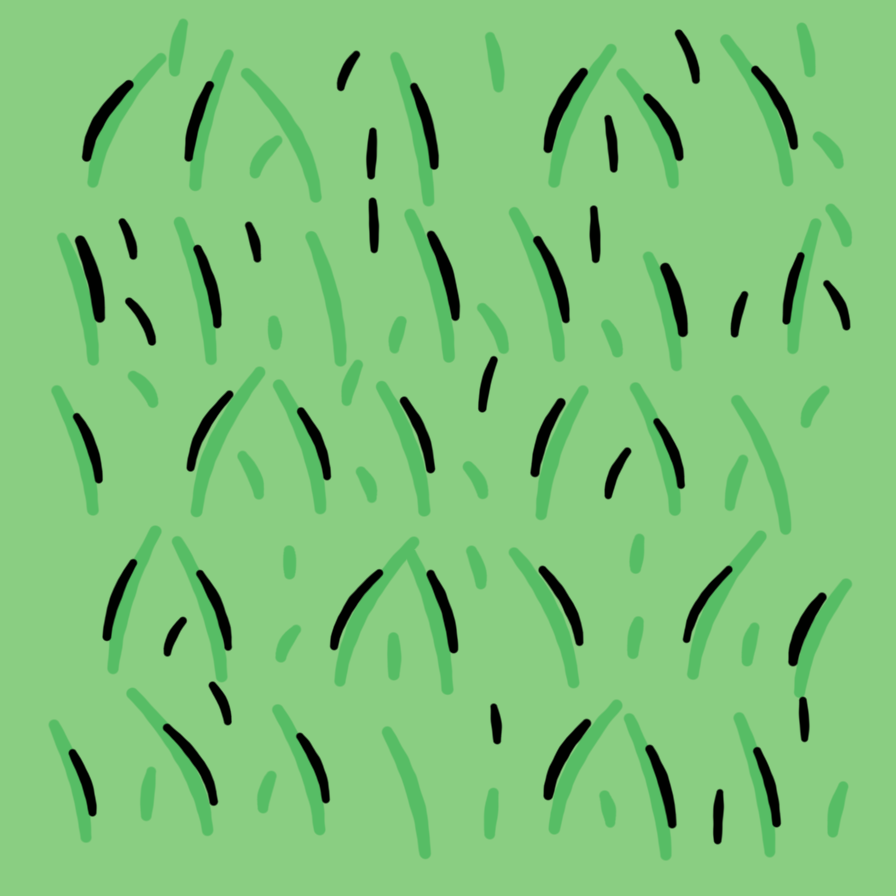
Reproduce this pattern procedurally as a WebGL 2 fragment shader.

```glsl
#version 300 es
precision highp float;
// Scattered curved grass blades with black ink accents on a flat light green field.

uniform vec2 u_resolution;
out vec4 outColor;

const vec3 FIELD = vec3(0.543, 0.806, 0.510);
const vec3 BLADE = vec3(0.342, 0.742, 0.395);
const vec3 INK = vec3(0.0, 0.004, 0.0);

const ivec2 GRID = ivec2(7, 5);
const vec2 CELL = vec2(0.130, 0.182);
const vec2 MARGIN = vec2(0.038, 0.045);
const int SEGMENTS = 8;

// Integer hash: three random values in 0..1 for a cell and a seed.
vec3 hash3(ivec2 cell, int seed) {
  uvec3 v = uvec3(ivec3(cell, seed) + 64) * 1664525u + 12345u;
  v += v.yzx * v.zxy;
  v ^= v >> 16u;
  v += v.yzx * v.zxy;
  return vec3(v >> 8u) / 16777216.0;
}

// Gradient noise, roughly -0.7..0.7.
float cornerSlope(ivec2 corner, vec2 offset) {
  float angle = 6.2832 * hash3(corner, 40).x;
  return dot(vec2(cos(angle), sin(angle)), offset);
}

float gradientNoise(vec2 p) {
  ivec2 i = ivec2(floor(p));
  vec2 f = fract(p);
  vec2 w = f * f * f * (f * (f * 6.0 - 15.0) + 10.0);
  float low = mix(cornerSlope(i, f), cornerSlope(i + ivec2(1, 0), f - vec2(1, 0)), w.x);
  float high = mix(cornerSlope(i + ivec2(0, 1), f - vec2(0, 1)),
                   cornerSlope(i + ivec2(1, 1), f - vec2(1, 1)), w.x);
  return mix(low, high, w.y);
}

// Signed distance to a tapered stroke that rises upright and bends to its tip.
float strokeDistance(vec2 p, vec2 root, vec2 reach, float radius) {
  float nearest = 1.0;
  vec2 a = vec2(0.0);
  p -= root;
  for (int i = 1; i <= SEGMENTS; i++) {
    float t = float(i) / float(SEGMENTS);
    vec2 b = vec2(reach.x * mix(t, t * t, 0.8), reach.y * t);
    vec2 ab = b - a;
    float k = clamp(dot(p - a, ab) / dot(ab, ab), 0.0, 1.0);
    float along = t - (1.0 - k) / float(SEGMENTS);
    float taper = mix(0.75, 1.0, sin(3.1416 * along));
    nearest = min(nearest, length(p - a - ab * k) - radius * taper);
    a = b;
  }
  return nearest;
}

// Root position of the tall blade in a cell.
vec2 bladeRoot(ivec2 cell) {
  vec3 h = hash3(cell, 1);
  float stagger = 0.012 * (float(cell.y & 1) * 2.0 - 1.0);
  return MARGIN + (vec2(cell) + vec2(0.5, 0.0)) * CELL
       + vec2(stagger + (h.x - 0.5) * 0.026, h.y * 0.03);
}

// Offset from root to tip; most blades lean left.
vec2 bladeReach(ivec2 cell) {
  vec3 h = hash3(cell, 2);
  float side = h.x < 0.58 ? -1.0 : 1.0;
  return vec2(side * mix(0.022, 0.085, h.y), mix(0.12, 0.165, h.z));
}

// Tall blade with an ink accent along its outer curve: x = green, y = ink.
vec2 tallBlade(vec2 p, ivec2 cell) {
  vec3 h = hash3(cell, 3);
  vec2 root = bladeRoot(cell);
  vec2 reach = bladeReach(cell);
  float green = strokeDistance(p, root, reach, 0.0084);
  vec2 inkRoot = root + vec2(-0.007 * sign(reach.x), reach.y * mix(0.2, 0.36, h.y));
  vec2 inkReach = reach * vec2(0.62, mix(0.5, 0.64, h.z));
  float ink = h.x < 0.82 ? strokeDistance(p, inkRoot, inkReach, mix(0.0052, 0.0082, h.z)) : 1.0;
  return vec2(green, ink);
}

// Short stroke in the gap right of a tall blade, at a given height: x = green, y = ink.
vec2 shortBlade(vec2 p, ivec2 cell, float level, float chance, float inkShare, int seed) {
  ivec2 next = cell + ivec2(1, 0);
  vec3 h = hash3(cell, seed);
  vec3 g = hash3(cell, seed + 1);
  vec2 reachA = bladeReach(cell), reachB = bladeReach(next);
  vec2 root = 0.5 * (bladeRoot(cell) + bladeRoot(next));
  root += vec2(0.5 * (reachA.x + reachB.x) * level * level, level * 0.15 + (g.x - 0.5) * 0.02);
  root.x = min(root.x, 0.945);
  float opening = CELL.x + (reachB.x - reachA.x) * level * level;
  if (h.x > chance || opening < 0.085) return vec2(1.0);
  vec2 reach = vec2((g.y - 0.5) * 0.052, mix(0.026, 0.056, g.z));
  bool inked = h.y < inkShare;
  float d = strokeDistance(p, root, reach, inked ? 0.0056 : 0.0078);
  return inked ? vec2(1.0, d) : vec2(d, 1.0);
}

void main() {
  vec2 uv = gl_FragCoord.xy / u_resolution;
  float edge = max(0.0013, 0.75 / min(u_resolution.x, u_resolution.y));
  ivec2 home = ivec2(floor((uv - MARGIN) / CELL));
  vec2 nearest = vec2(1.0);

  // Gather strokes of the surrounding cells.
  for (int y = -2; y <= 1; y++) {
    for (int x = -2; x <= 1; x++) {
      ivec2 cell = home + ivec2(x, y);
      if (any(lessThan(cell, ivec2(0))) || any(greaterThanEqual(cell, GRID))) continue;
      nearest = min(nearest, tallBlade(uv, cell));
      nearest = min(nearest, shortBlade(uv, cell, 0.12, 0.72, 0.2, 10));
      nearest = min(nearest, shortBlade(uv, cell, 0.78, 0.68, 0.55, 20));
    }
  }

  // Slight hand-drawn wobble, then soft-edged layers.
  nearest += 0.0012 * gradientNoise(uv * 55.0);
  vec2 cover = 1.0 - smoothstep(-edge, edge, nearest);
  vec3 color = mix(FIELD, BLADE, cover.x);
  outColor = vec4(mix(color, INK, cover.y), 1.0);
}
```
